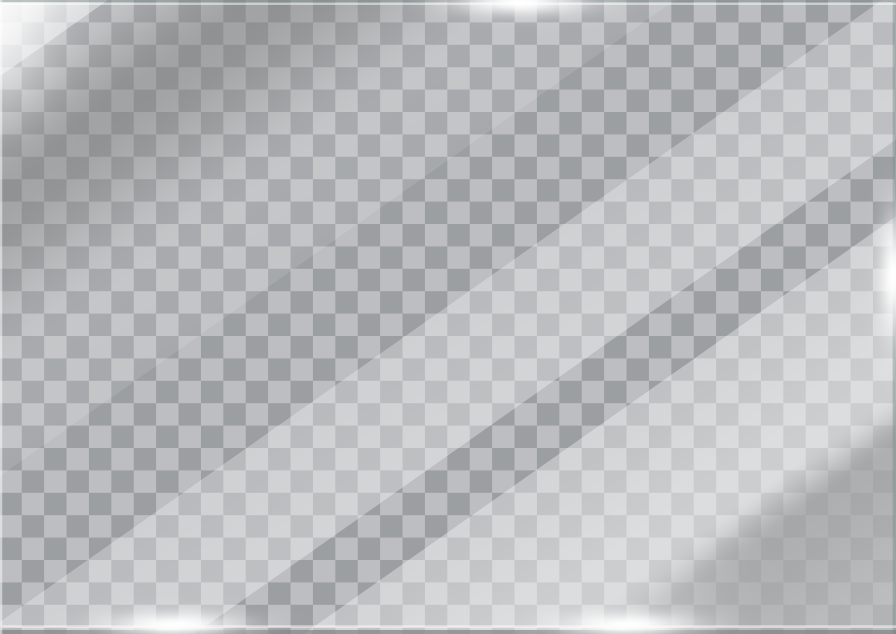
Write a WebGL 2 fragment shader that draws this background.

```glsl
#version 300 es
precision highp float;
// Glossy glass pane with diagonal reflections over a grey checkerboard.
uniform vec2 u_resolution;
out vec4 outColor;

// Lengths are in checker cells, measured from the upper left corner.
const float CELLS_ACROSS = 40.0;
const float CHECKER_SHIFT = 0.03;
const float SLANT = 0.705;
const vec3 DARK_CELL = vec3(0.61, 0.622, 0.635);
const vec3 LIGHT_CELL = vec3(0.738, 0.745, 0.755);
const vec3 WARM_SHADE = vec3(0.33, 0.325, 0.32);
const vec3 COOL_SHADE = vec3(0.50, 0.505, 0.51);
const vec3 RIM_TINT = vec3(0.50, 0.56, 0.55);

// Where the reflections cross the left edge, from top to bottom.
const float CORNER_END = 3.4;
const float UPPER_END = 21.25;
const float MIDDLE_START = 27.76;
const float MIDDLE_END = 34.43;
const float LOWER_START = 37.86;
const float UPPER_SHADE = 8.4;
const float LOWER_SHADE = 46.6;

// Square wave from -1 to 1 with softened steps.
vec2 squareWave(vec2 p, float pixel) {
  vec2 toStep = 0.5 - abs(mod(p + 0.5, 2.0) - 1.0);
  return clamp(2.0 * toStep / pixel, -1.0, 1.0);
}

// Smooth step one pixel wide.
float past(float edge, float x, float pixel) {
  return clamp((x - edge) / pixel + 0.5, 0.0, 1.0);
}

float glow(vec2 p, vec2 center, vec2 radius) {
  vec2 q = (p - center) / radius;
  return exp(-dot(q, q));
}

float line(float x, float center, float halfWidth, float pixel) {
  return past(center - halfWidth, x, pixel) - past(center + halfWidth, x, pixel);
}

void main() {
  float pixel = CELLS_ACROSS / u_resolution.x;
  vec2 p = vec2(gl_FragCoord.x, u_resolution.y - gl_FragCoord.y) * pixel;
  float bottom = u_resolution.y * pixel;
  float s = p.y + SLANT * p.x;
  float slantPixel = pixel * 1.2;

  // Checkerboard: cells with an even index sum are dark
  vec2 wave = squareWave(p + vec2(CHECKER_SHIFT, 0.0), pixel);
  vec3 color = mix(LIGHT_CELL, DARK_CELL, 0.5 + 0.5 * wave.x * wave.y);

  // Diagonal white reflections
  float upper = 1.0 - past(UPPER_END, s, slantPixel);
  float middle = past(MIDDLE_START, s, slantPixel) - past(MIDDLE_END, s, slantPixel);
  float lower = past(LOWER_START, s, slantPixel);
  float shine = upper * mix(0.16, 0.11, smoothstep(9.0, 21.0, s));
  shine += middle * mix(0.28, 0.34, smoothstep(27.0, 34.0, s));
  shine += lower * mix(0.36, 0.48, smoothstep(38.0, 45.0, s));
  color = mix(color, vec3(1.0), shine);

  // Soft dark streaks in the upper left and lower right
  float upperShade = smoothstep(2.5, UPPER_SHADE, s)
                   * (1.0 - smoothstep(UPPER_SHADE, 17.0, s));
  color = mix(color, WARM_SHADE, 0.32 * upperShade);
  float lowerShade = smoothstep(LOWER_SHADE - 1.0, LOWER_SHADE + 1.6, s)
                   * mix(0.5, 0.34, smoothstep(48.0, 56.0, s))
                   * smoothstep(24.0, 35.0, p.x);
  color = mix(color, COOL_SHADE, lowerShade);

  // Bright corner with a faint halo
  float corner = 1.0 - past(CORNER_END, s, slantPixel);
  color = mix(color, vec3(1.0), corner * mix(0.85, 0.42, smoothstep(0.0, CORNER_END, s)));
  color = mix(color, vec3(1.0), 0.5 * glow(p, vec2(0.0, 1.5), vec2(2.2, 3.4)));

  // Tinted rim and thin bright bevels
  float rim = max(1.0 - past(0.1, p.y, pixel), past(CELLS_ACROSS - 0.15, p.x, pixel));
  color = mix(color, RIM_TINT, 0.5 * rim);
  color = mix(color, COOL_SHADE, 0.7 * past(bottom - 0.18, p.y, pixel));
  float bevel = line(p.y, 0.17, 0.05, pixel) + line(p.y, bottom - 0.33, 0.06, pixel);
  bevel = max(bevel, 1.0 - past(0.1, p.x, pixel));
  color = mix(color, vec3(1.0), 0.5 * bevel);

  // Sparkling glows on the rim
  float sparkle = glow(p, vec2(23.2, 0.1), vec2(2.8, 0.55));
  sparkle += glow(p, vec2(CELLS_ACROSS - 0.1, 12.3), vec2(0.6, 2.5));
  for (int i = 0; i < 2; i++) {
    vec2 center = vec2(7.8 + 20.2 * float(i), bottom - 0.4);
    sparkle += glow(p, center, vec2(2.8, 0.55));
  }
  outColor = vec4(mix(color, vec3(1.0), min(sparkle, 1.0)), 1.0);
}
```
